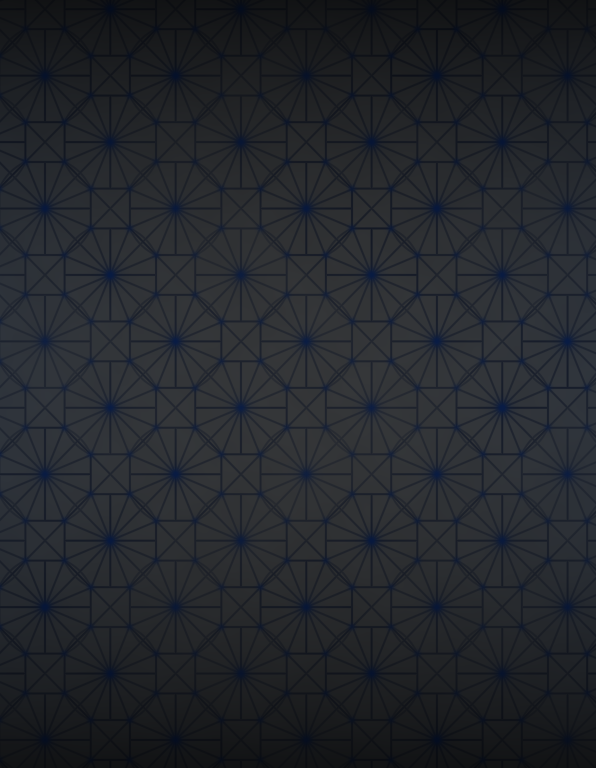
A Shadertoy shader for this pattern:

```glsl
// Dark tiling of sixteen-spoked octagons and crossed squares with blue glowing joints.
const vec2 CELL = vec2(0.1096, 0.0865);     // half a repeat, as a share of the canvas
const vec2 ORIGIN = vec2(0.0755, 0.0365);   // centre of the lowest left star
const float SQUARE_HALF = 0.30;             // in cells
const float LINE_WIDTH = 0.026;             // in cells
const float SPOKES = 16.0;
const vec3 GROUND_EDGE = vec3(0.067, 0.072, 0.078);
const vec3 GROUND_MID = vec3(0.205, 0.212, 0.220);
const vec3 SIDE_TINT = vec3(-0.022, -0.008, 0.014);
const vec3 LINE_COLOR = vec3(0.060, 0.085, 0.145);
const vec3 JOINT_COLOR = vec3(0.035, 0.110, 0.270);
const float PI = 3.14159265;

float hash(vec2 p) {
    p = fract(p * vec2(0.1031, 0.1130));
    p += dot(p, p.yx + 33.33);
    return fract((p.x + p.y) * p.x * 97.0);
}

// Slow uneven wear from layered sines, about 0 to 1
float wear(vec2 p) {
    float s = sin(p.x * 1.3 + 1.7 * sin(p.y * 0.9));
    s += 0.6 * sin(p.y * 2.9 - p.x * 1.9 + 1.0);
    s += 0.4 * sin(p.x * 5.3 + p.y * 4.1);
    return 0.5 + 0.25 * s;
}

float stroke(float dist, float width, float pixel) {
    return 1.0 - smoothstep(0.5 * width - 0.6 * pixel, 0.5 * width + 0.9 * pixel, abs(dist));
}

float glow(float dist, float radius) {
    return exp(-dist * dist / (radius * radius));
}

// Centre of the nearest star on the checkerboard lattice
vec2 starCentre(vec2 p) {
    vec2 k = floor(0.5 * vec2(p.x + p.y, p.x - p.y) + 0.5);
    return vec2(k.x + k.y, k.x - k.y);
}

void mainImage(out vec4 fragColor, in vec2 fragCoord) {
    vec2 uv = fragCoord / iResolution.xy;
    vec2 p = (uv - ORIGIN) / CELL;
    float pixel = 1.0 / (CELL.y * iResolution.y);

    // Fold the star's diamond into one eighth
    vec2 centre = starCentre(p);
    vec2 q = p - centre;
    vec2 a = abs(q);
    a = vec2(max(a.x, a.y), min(a.x, a.y));
    float r = length(q);
    float edge = 1.0 - SQUARE_HALF;
    float inside = 1.0 - smoothstep(edge - pixel, edge + pixel, a.x);

    // Spokes, with the upright and level ones heavier
    float sector = 2.0 * PI / SPOKES;
    float angle = atan(a.y, a.x);
    float offset = angle - sector * floor(angle / sector + 0.5);
    float weight = angle < 0.5 * sector ? 0.75 : 0.52;
    float lines = weight * inside * stroke(r * sin(offset), LINE_WIDTH, pixel);

    // Square sides, then octagon sides running on as square diagonals
    lines = max(lines, 0.72 * stroke(a.x - edge, LINE_WIDTH, pixel));
    float border = (1.0 - a.x - a.y) * sqrt(0.5);
    lines = max(lines, mix(0.68, 0.55, 1.0 - inside) * stroke(border, LINE_WIDTH, pixel));

    // Arcs bulging in from the neighbouring stars
    float arc = length(a - 1.0) - length(vec2(edge, SQUARE_HALF));
    lines = max(lines, 0.42 * inside * stroke(arc, LINE_WIDTH, pixel));

    // Blue joints at star centres and square corners
    float corner = length(a - vec2(edge, SQUARE_HALF));
    float joints = 0.85 * glow(r, 0.075) + 0.28 * glow(r, 0.17);
    joints += 0.60 * glow(corner, 0.055);

    // Ground light falling off to top and bottom, cooler at the sides
    vec2 t = 2.0 * uv - 1.0;
    float light = clamp(1.0 - t.y * t.y, 0.0, 1.0);
    vec3 color = mix(GROUND_EDGE, GROUND_MID, light);
    color += SIDE_TINT * light * t.x * t.x;
    color *= 0.98 + 0.04 * wear(p * 3.0);

    // Ink strength drifts across the field and between repeats
    float ink = (0.72 + 0.30 * wear(p)) * (0.88 + 0.24 * hash(centre + 40.0));
    float shade = mix(0.38, 1.0, light);
    color = mix(color, LINE_COLOR * shade, clamp(lines * ink, 0.0, 1.0));
    color = mix(color, JOINT_COLOR * shade, clamp(joints * ink, 0.0, 1.0));
    fragColor = vec4(color, 1.0);
}
```
